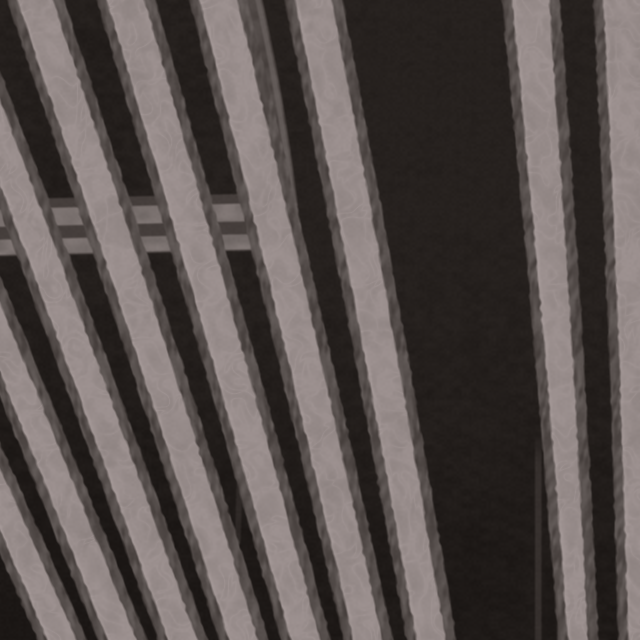
A WebGL 2 fragment shader for this pattern:

```glsl
#version 300 es
precision highp float;
// A fan of pale slanted bars with shaded flanks over a dark grainy ground.
// Bar edges run between formula-spaced top and bottom positions;
// value noise adds mottled veins, rough flanks and fine grain.

#define GROUND_HIGH vec3(0.150, 0.130, 0.120)
#define GROUND_LOW vec3(0.105, 0.088, 0.080)
#define FACE_LIGHT vec3(0.610, 0.565, 0.560)
#define FACE_DULL vec3(0.540, 0.500, 0.492)
#define FLANK_DARK vec3(0.270, 0.242, 0.232)
#define FLANK_LIGHT vec3(0.410, 0.380, 0.370)
#define FLANK_WIDTH 0.0155
#define EDGE_SOFT 0.0026
#define ROUGHNESS 0.003
#define BOW 0.003

uniform vec2 u_resolution;
out vec4 fragColor;

float hash(vec2 p) {
  return fract(sin(dot(p, vec2(127.1, 311.7))) * 43758.5453);
}

float noise(vec2 p) {
  vec2 i = floor(p), f = fract(p);
  f = f * f * (3.0 - 2.0 * f);
  return mix(mix(hash(i), hash(i + vec2(1, 0)), f.x),
             mix(hash(i + vec2(0, 1)), hash(i + vec2(1, 1)), f.x), f.y);
}

// Soft coverage of the interval from a to b
float band(float x, float a, float b) {
  float soft = max(EDGE_SOFT, 0.7 / u_resolution.x);
  return smoothstep(a - soft, a + soft, x) * (1.0 - smoothstep(b - soft, b + soft, x));
}

// Two dark flanks around a pale mottled face
vec3 paintBar(vec3 color, vec2 p, float left, float width) {
  float right = left + width;
  float x = p.x + ROUGHNESS * (noise(p * vec2(90, 110)) - 0.5);

  float streak = noise(vec2((p.x - left) * 150.0, p.y * 75.0 + (p.x - left) * 90.0));
  vec3 flank = mix(FLANK_DARK, FLANK_LIGHT, streak * 0.85);
  color = mix(color, flank, band(x, left, right));

  float ridge = 1.0 - abs(2.0 * noise(p * vec2(75, 55) + 3.0 * noise(p * 35.0)) - 1.0);
  float mottle = 0.55 * noise(p * vec2(45, 25)) + 0.5 * ridge * ridge;
  vec3 face = mix(FACE_DULL, FACE_LIGHT, clamp(mottle + 0.25, 0.0, 1.0));
  float faceLeft = left + FLANK_WIDTH;
  face += 0.025 * band(x, faceLeft, faceLeft + 0.005);
  return mix(color, face, band(x, faceLeft, right - FLANK_WIDTH * 1.1));
}

vec3 paintGround(vec2 p) {
  float shade = 0.75 * smoothstep(0.35, 1.0, p.y) + 0.3 * (1.0 - smoothstep(0.1, 0.65, p.x));
  shade += 0.5 * (noise(p * vec2(70, 100)) - 0.5) + 0.2 * (noise(p * 12.0) - 0.5);
  return mix(GROUND_HIGH, GROUND_LOW, clamp(shade, 0.0, 1.0));
}

// Paired cross rails, a bent strip and faint thin rods behind the bars
vec3 paintBackParts(vec3 color, vec2 p) {
  float tilt = p.y + 0.022 * (p.x - 0.2);
  float span = band(p.x, -0.1, 0.395);
  float texture1 = noise(p * vec2(45, 80));
  vec3 rail = mix(FLANK_LIGHT, FACE_DULL, 0.15 + 0.65 * texture1);
  color = mix(color, FLANK_DARK, span * band(tilt, 0.307, 0.396));
  color = mix(color, rail, span * band(tilt, 0.322, 0.350));
  color = mix(color, rail, span * band(tilt, 0.370, 0.394));

  float s = p.y / 0.32;
  float edge = 0.410 + 0.055 * (1.3 * s - 0.3 * s * s);
  float strip = band(p.x, edge - 0.030, edge) * band(p.y, -0.1, 0.322);
  color = mix(color, mix(FLANK_DARK, FLANK_LIGHT, 0.5 * texture1), strip);
  color = mix(color, FLANK_LIGHT, 0.75 * strip * band(p.x, edge - 0.011, edge - 0.003));

  float rod = band(p.x, 0.836, 0.846) * smoothstep(0.67, 0.73, p.y);
  float wire = band(p.x + 0.03 * (p.y - 0.78), 0.369, 0.378) * band(p.y, 0.73, 0.85);
  return mix(color, FLANK_DARK, 0.6 * rod + 0.4 * wire);
}

void main() {
  vec2 p = gl_FragCoord.xy / u_resolution;
  p.y = 1.0 - p.y;
  vec3 color = paintBackParts(paintGround(p), p);
  float bow = BOW * sin(3.14159 * p.y);

  // Left fan: seven bars converging downward
  for (int k = 0; k < 7; k++) {
    float i = float(k);
    float top = -0.384 + 0.125 * i + 0.0022 * i * i;
    float bottom = 0.0586 + 0.0931 * i + 0.0005 * i * i;
    float topWidth = 0.0677 + 0.0104 * i - 0.0011 * i * i;
    color = paintBar(color, p, mix(top, bottom, p.y) + bow, mix(topWidth, 0.078, p.y));
  }

  // Right pair: steeper bars beyond the wide gap
  for (int k = 0; k < 2; k++) {
    float j = float(k);
    float left = mix(0.784 + 0.143 * j, 0.872 + 0.094 * j, p.y) + bow;
    color = paintBar(color, p, left, mix(0.091, 0.0635, p.y) + 0.02 * j);
  }

  color += 0.014 * (noise(p * 260.0) - 0.5);
  fragColor = vec4(color, 1.0);
}
```
